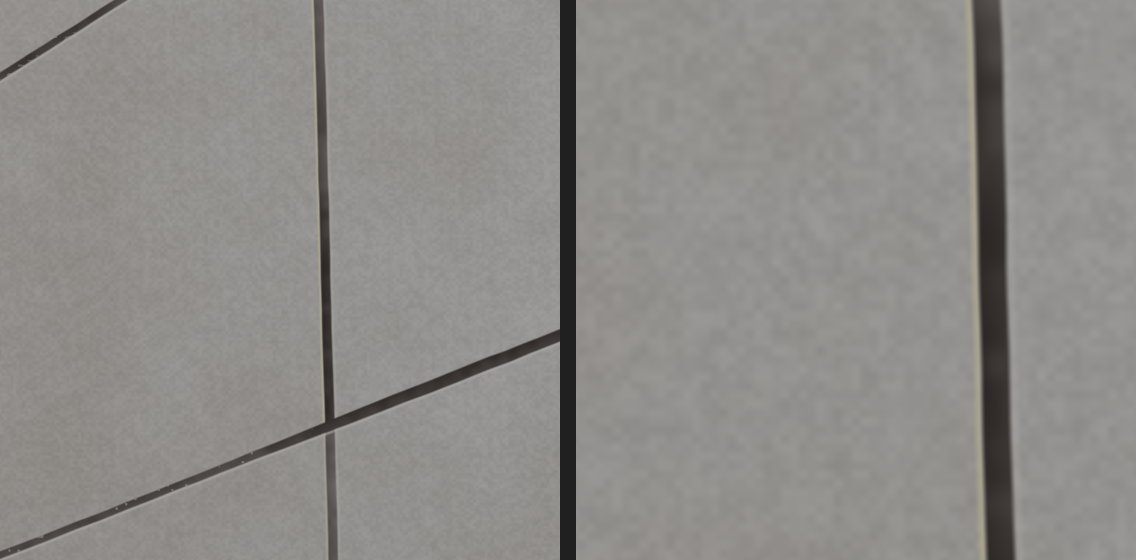
Left: the whole. Right: its middle third, enlarged.
This texture is drawn by a Shadertoy shader. Its source:

```glsl
#define TILE_COLOR vec3(0.577, 0.567, 0.556)
#define JOINT_DARK vec3(0.205, 0.185, 0.175)
#define JOINT_WORN vec3(0.41, 0.39, 0.38)
#define CREAM_EDGE vec3(0.68, 0.66, 0.56)
#define PALE_EDGE vec3(0.66, 0.65, 0.64)
#define UPRIGHT_TOP 0.569
#define UPRIGHT_LEAN 0.026
#define UPRIGHT_HALF 0.0083
#define FIRST_ROW vec2(0.008, 0.393)
#define ROW_STEP vec2(0.855, 0.244)
#define EDGE_BLUR 0.0022
#define GRAIN 0.035

float hash(vec2 p) {
    return fract(sin(dot(p, vec2(127.1, 311.7))) * 43758.5453);
}

float noise(vec2 p) {
    vec2 i = floor(p), f = fract(p);
    f = f * f * (3.0 - 2.0 * f);
    return mix(mix(hash(i), hash(i + vec2(1, 0)), f.x),
               mix(hash(i + vec2(0, 1)), hash(i + vec2(1, 1)), f.x), f.y);
}

float fbm(vec2 p) {
    float sum = 0.0, amp = 0.5;
    for (int i = 0; i < 4; i++) {
        sum += amp * noise(p);
        p = p * 2.03 + 17.3;
        amp *= 0.5;
    }
    return sum;
}

// Soft band of the given half width around zero distance
float band(float d, float halfWidth) {
    float soft = max(EDGE_BLUR, 1.0 / iResolution.y);
    return 1.0 - smoothstep(halfWidth - soft, halfWidth + soft, abs(d));
}

// Cement face: slow light change, blotches and fine grain
vec3 tileFace(vec2 p) {
    float blotch = fbm(p * 7.0 + 3.0) - 0.47;
    float grain = noise(p * 190.0) + 0.6 * noise(p * 90.0 + 41.0) - 0.8;
    float light = 0.022 * (p.x - 0.5) + 0.012 * (p.y - 0.5);
    vec3 tint = vec3(-0.006, 0.0, 0.006) * (p.x - 0.4 + 2.0 * blotch);
    return TILE_COLOR + light + 0.05 * blotch + GRAIN * grain + tint;
}

// Joint filling: d is the signed distance across, wear fades it
vec3 jointFill(vec2 p, float d, float wear) {
    float mottled = 0.05 * (noise(p * 60.0) - 0.5);
    return mix(JOINT_DARK, JOINT_WORN, clamp(wear, 0.0, 1.0)) + mottled + 3.0 * d;
}

void mainImage(out vec4 fragColor, in vec2 fragCoord) {
    vec2 p = fragCoord / iResolution.xy;
    vec3 color = tileFace(p);
    float wobble = 0.0014 * (noise(p * 22.0) - 0.5);

    // Upright joint with a cream rim on its left
    float across = p.x - UPRIGHT_TOP - UPRIGHT_LEAN * (1.0 - p.y) + wobble;
    float belowCrossing = 1.0 - smoothstep(0.225, 0.245, p.y);
    float wear = 0.75 * belowCrossing + 0.5 * smoothstep(0.58, 0.68, p.y)
               + 0.35 * (noise(vec2(3.0, p.y * 14.0)) - 0.4);
    float rim = band(across + UPRIGHT_HALF + 0.002, 0.0022);
    color = mix(color, CREAM_EDGE, 0.75 * rim * (1.0 - 0.4 * belowCrossing));
    color = mix(color, PALE_EDGE, 0.4 * band(across - UPRIGHT_HALF - 0.003, 0.002));
    color = mix(color, jointFill(p, across, wear), band(across, UPRIGHT_HALF));

    // Sloping joints fan out in perspective, each with a pale lower rim
    for (int i = 0; i < 2; i++) {
        vec2 row = FIRST_ROW + float(i) * ROW_STEP;
        float d = (p.y - row.x - row.y * p.x) / sqrt(1.0 + row.y * row.y) + wobble;
        float halfWidth = 0.0062 + 0.0042 * smoothstep(0.3, 0.8, p.x);
        float leftWear = 0.45 * (1.0 - smoothstep(0.5, 0.6, p.x));
        float rowWear = leftWear * noise(p * 18.0 + 5.0) + 0.1;
        float speck = smoothstep(0.8, 0.95, noise(p * 120.0)) * leftWear;
        vec3 fill = mix(jointFill(p, -d, rowWear), PALE_EDGE, speck);
        color = mix(color, PALE_EDGE, 0.65 * band(d + halfWidth + 0.0025, 0.0025));
        color = mix(color, fill, band(d, halfWidth));
    }

    fragColor = vec4(clamp(color, 0.0, 1.0), 1.0);
}
```
